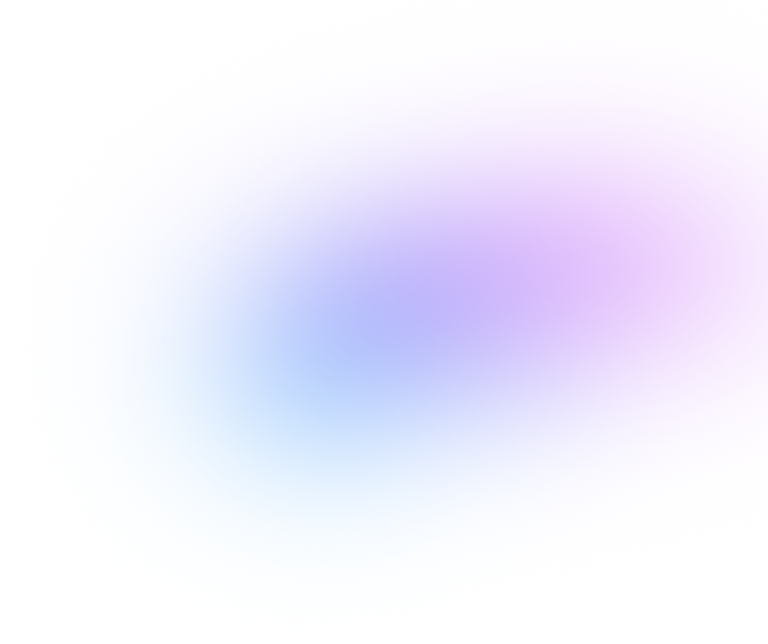
Give the GLSL for this background, as a WebGL 2 fragment shader.

```glsl
#version 300 es
precision highp float;

uniform vec2 u_resolution;
out vec4 outColor;

const vec3 PAPER = vec3(1.0);
const float DITHER = 1.0 / 255.0;

// Each glow: center and spread as fractions of the canvas,
// and the light it takes away from the paper.
const int GLOW_COUNT = 4;
const vec2 CENTER[GLOW_COUNT] = vec2[](
    vec2(0.417, 0.403),   // sky
    vec2(0.520, 0.543),   // indigo
    vec2(0.773, 0.589),   // pink
    vec2(0.677, 0.380));  // periwinkle
const vec2 SPREAD[GLOW_COUNT] = vec2[](
    vec2(0.130, 0.132),
    vec2(0.152, 0.132),
    vec2(0.172, 0.140),
    vec2(0.104, 0.093));
const vec3 ABSORB[GLOW_COUNT] = vec3[](
    vec3(0.180, 0.078, 0.002),
    vec3(0.157, 0.176, 0.010),
    vec3(0.067, 0.188, 0.008),
    vec3(0.039, 0.024, 0.000));

float gaussian(vec2 p, vec2 spread) {
    vec2 q = p / spread;
    return exp(-0.5 * dot(q, q));
}

// Hash without sine
float hash(vec2 p) {
    vec3 q = fract(vec3(p.xyx) * 0.1031);
    q += dot(q, q.yzx + 33.33);
    return fract((q.x + q.y) * q.z);
}

void main() {
    vec2 uv = gl_FragCoord.xy / u_resolution;

    // Overlapping soft glows on white paper
    vec3 color = PAPER;
    for (int i = 0; i < GLOW_COUNT; i++) {
        color -= ABSORB[i] * gaussian(uv - CENTER[i], SPREAD[i]);
    }

    // Fine dither against banding
    color += (hash(gl_FragCoord.xy) - 0.5) * DITHER;

    outColor = vec4(clamp(color, 0.0, 1.0), 1.0);
}
```
